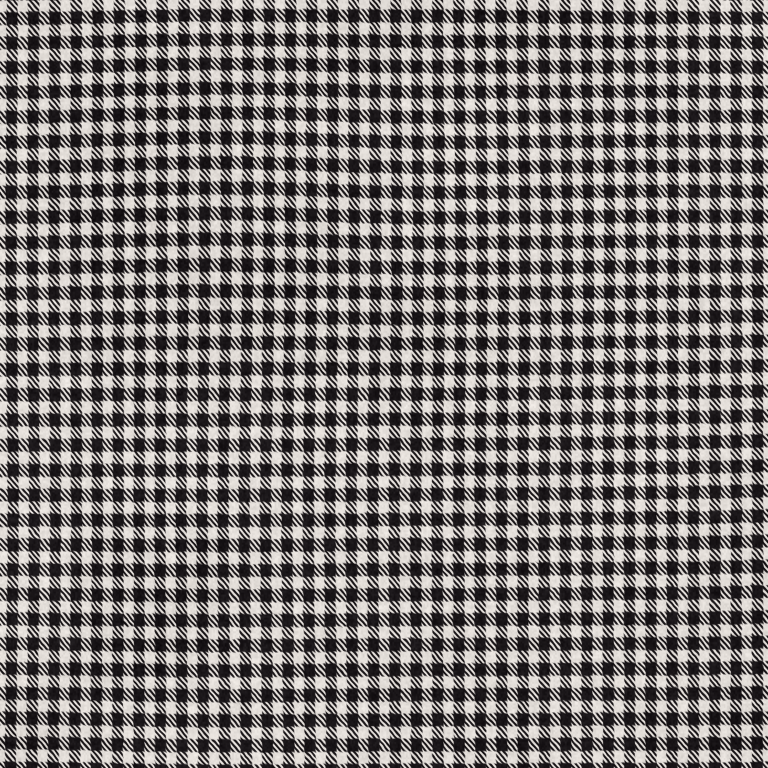
Write a Shadertoy shader that draws this texture.

```glsl
// Black and white woven houndstooth check with fine twill hatching and woolly thread wear.

const float TAU = 6.2831853;
const vec2 REPEATS = vec2(36.0, 30.67);      // checks across and down
const vec2 DARK_CENTRE = vec2(0.54, 0.97);   // middle of the first dark stripes
const float DARK_HALF_WIDTH = 0.26;          // in repeats
const float TWILL_PER_CHECK = 4.0;           // diagonal ribs in one repeat
const vec3 INK = vec3(0.095, 0.08, 0.09);
const vec3 CREAM = vec3(0.89, 0.87, 0.85);

float hash(vec2 p) {
    vec3 q = fract(vec3(p.xyx) * 0.1031);
    q += dot(q, q.yzx + 33.33);
    return fract((q.x + q.y) * q.z);
}

// Smooth value noise in -1..1
float noise(vec2 p) {
    vec2 i = floor(p);
    vec2 f = fract(p);
    f = f * f * (3.0 - 2.0 * f);
    float low = mix(hash(i), hash(i + vec2(1, 0)), f.x);
    float high = mix(hash(i + vec2(0, 1)), hash(i + vec2(1, 1)), f.x);
    return 2.0 * mix(low, high, f.y) - 1.0;
}

// Coverage of a dark stripe centred on every whole number
float darkStripe(float t, float softness) {
    float d = abs(fract(t + 0.5) - 0.5);
    return 1.0 - smoothstep(DARK_HALF_WIDTH - softness, DARK_HALF_WIDTH + softness, d);
}

// Slow drift of the cloth, in repeats
vec2 clothDrift(vec2 uv) {
    return vec2(0.10 * noise(uv * 3.0 + 7.0), 0.22 * noise(uv * vec2(3.5, 2.5) + 19.0));
}

// Share of warp thread on top, in diagonal ribs falling to the right
float twillRibs(vec2 check, float pixel) {
    float wobble = 0.10 * noise(check * 5.0 + 40.0);
    float rib = sin(TAU * (TWILL_PER_CHECK * (check.x + check.y) + wobble));
    float contrast = 1.0 - smoothstep(0.3, 0.6, pixel * TWILL_PER_CHECK);
    return 0.5 + 0.5 * contrast * smoothstep(-1.0, 1.0, rib) * 2.0 - 0.5 * contrast;
}

// Brightness change from yarn thickness, fuzz and slow shading
float yarnWear(vec2 check, vec2 uv) {
    float fuzz = noise(check * 13.0) + 0.6 * noise(check * 6.0 + 11.0);
    float slubs = noise(vec2(check.x * 0.7, check.y * 8.0))
                + noise(vec2(check.x * 8.0, check.y * 0.7) + 60.0);
    return 0.030 * fuzz + 0.012 * slubs + 0.012 * noise(uv * 5.0);
}

void mainImage(out vec4 fragColor, in vec2 fragCoord) {
    vec2 uv = fragCoord / iResolution.y;
    vec2 check = uv * REPEATS - DARK_CENTRE + clothDrift(uv);
    vec2 pixel = REPEATS / iResolution.y;

    // Dyed stripes of both thread sets, with slightly ragged edges
    vec2 ragged = 0.025 * vec2(noise(check * 7.0 + 23.0), noise(check * 7.0 + 81.0));
    vec2 softness = max(vec2(0.05), 0.7 * pixel);
    float warp = darkStripe(check.x + ragged.x, softness.x);
    float weft = darkStripe(check.y + ragged.y, softness.y);

    // Weave: the twill decides which thread shows
    float dark = mix(weft, warp, twillRibs(check, pixel.x));
    vec3 cloth = mix(CREAM, INK, dark);

    cloth += yarnWear(check, uv) * mix(1.0, 0.8, dark);
    fragColor = vec4(clamp(cloth, 0.0, 1.0), 1.0);
}
```
